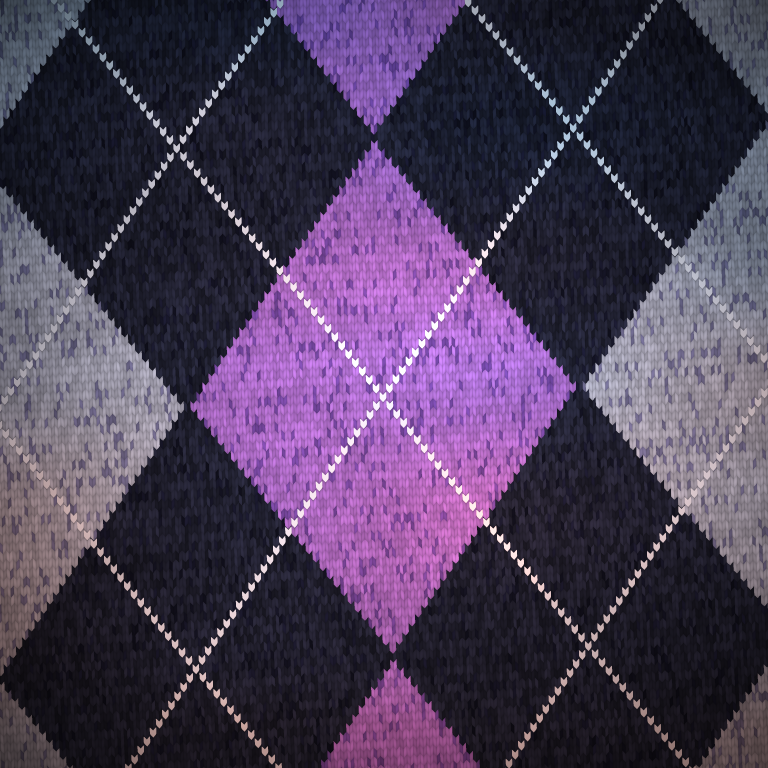
Write a Shadertoy shader that draws this pattern.

```glsl
float hash(vec2 p) {
    return fract(sin(dot(p, vec2(127.1, 311.7))) * 43758.5453);
}

float noise(vec2 p) {
    vec2 i = floor(p), f = fract(p);
    f = f * f * (3.0 - 2.0 * f);
    return mix(mix(hash(i), hash(i + vec2(1, 0)), f.x),
               mix(hash(i + vec2(0, 1)), hash(i + vec2(1, 1)), f.x), f.y);
}

vec3 argyle(vec2 p) {
    // Slightly tilted lattice: one unit spans half a diamond, or 30 stitches
    mat2 halfDiamond = mat2(0.256, 0.0137, -0.0117, 0.3385);
    p += 0.006 * (vec2(noise(p * 5.0), noise(p * 5.0 + 17.0)) - 0.5);
    vec2 g = inverse(halfDiamond) * (p - vec2(0.4995, 0.4835)) * 30.0;

    // Each stitch is bent into a small V
    float side = abs(fract(g.x + 0.5) - 0.5);
    g.y -= 0.8 * (side - 0.25);
    vec2 stitch = floor(g + 0.5);
    vec2 f = g - stitch;

    // Diagonal coordinates locate the diamond and the thin lines
    vec2 diagonal = vec2(stitch.x + stitch.y, stitch.x - stitch.y);
    vec2 diamond = round(diagonal / 60.0);
    vec2 offset = abs(diagonal - 60.0 * diamond);
    float column = mod(diamond.x + diamond.y, 4.0);

    vec3 navy = vec3(0.125, 0.125, 0.185);
    vec3 color = navy;
    if (max(offset.x, offset.y) < 29.5) {
        if (column < 0.5) color = vec3(0.62, 0.385, 0.71);
        else if (abs(column - 2.0) < 0.5) color = vec3(0.65, 0.63, 0.69);
    }
    float darkness = 1.0 - smoothstep(0.15, 0.4, color.g);

    // Heathered yarn: each leg of a stitch varies, with a few dark flecks
    vec2 leg = vec2(floor(g.x * 2.0), stitch.y);
    float fleck = step(0.86, hash(leg + 41.0));
    color *= 1.0 + (hash(leg) - 0.5) * mix(0.22, 0.7, darkness);
    color = mix(color, color * vec3(0.66, 0.64, 0.78), fleck);
    color *= 0.9 + 0.16 * smoothstep(0.0, 0.25, min(side, 0.5 - side) * 2.0);
    color *= 1.04 - 0.5 * f.y * f.y;

    // Overlaid line of single pale stitches
    if (min(offset.x, offset.y) < 0.5) {
        float edge = length(max(abs(f) - vec2(0.34, 0.24), 0.0)) - 0.17;
        float yarn = 1.0 - smoothstep(-0.04, 0.04, edge);
        color = mix(color * 0.85, vec3(0.92, 0.88, 0.92), yarn);
    }
    return color;
}

void mainImage(out vec4 fragColor, in vec2 fragCoord) {
    // Supersampled knit
    vec3 color = vec3(0.0);
    for (int y = 0; y < 3; y++) {
        for (int x = 0; x < 3; x++) {
            vec2 jitter = (vec2(x, y) - 1.0) / 3.0;
            color += argyle((fragCoord + jitter) / iResolution.xy) / 9.0;
        }
    }
    vec2 uv = fragCoord / iResolution.xy;

    // Soft wear in wide horizontal patches, cool above and warm below
    float patches = noise(uv * vec2(3.0, 7.0) + 4.0) * 0.65
                  + noise(uv * vec2(8.0, 19.0)) * 0.35;
    color *= 0.86 + 0.28 * patches;
    float warmth = 0.9 * (0.55 - uv.y) + 0.5 * (noise(uv * vec2(3.0, 6.0) + 9.0) - 0.5);
    color *= 1.0 + clamp(warmth, -0.5, 0.5) * vec3(0.28, -0.06, -0.2);

    // Vignette
    vec2 fromCenter = uv - 0.5;
    color *= 1.08 - 1.4 * dot(fromCenter, fromCenter);
    fragColor = vec4(clamp(color, 0.0, 1.0), 1.0);
}
```
